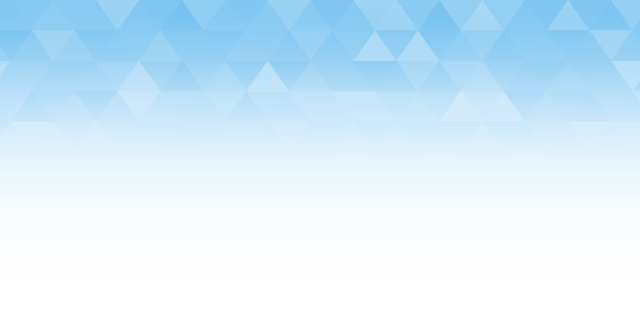
This background is drawn by a Shadertoy shader. Its source:

```glsl
// A pale blue sky that melts into white toward the bottom, its upper half
// covered by a mosaic of translucent triangles. A skewed lattice gives each
// triangle an id; a hash of that id thins or thickens the blue.

float hash(vec3 p) {
    p = fract(p * vec3(0.1031, 0.1137, 0.0973) + 0.37);
    p += dot(p, p.yzx + 33.33);
    return fract((p.x + p.y) * p.z);
}

// Signed tint of the lattice triangle at q: negative is lighter
float triangleTint(vec2 q, float seed) {
    vec2 cell = floor(q);
    vec2 f = q - cell;
    float half_ = step(1.0, f.x + f.y);
    float n = 2.0 * hash(vec3(cell, half_ + seed)) - 1.0;
    float strength = n < 0.0 ? -0.32 : 0.17;
    return strength * n * n * (1.0 - 0.35 * f.y);
}

// x runs rightward and y downward from the top, in canvas heights
vec3 background(vec2 p) {
    // Rows are level; the other two edge directions slant through the skew
    vec2 lattice = vec2((p.x - 0.032) / 0.1341, p.y / 0.0951);
    lattice.x -= 0.5 * lattice.y;

    // Single triangles over fainter ones of twice the size
    float tint = triangleTint(lattice, 3.0)
               + 0.45 * triangleTint(lattice * 0.5, 11.0);
    tint *= 1.0 - smoothstep(0.29, 0.50, p.y);

    // Blue density falls off as a bell curve from the top edge
    float density = exp(-p.y * p.y / 0.16) * (1.02 + tint);
    return 1.0 - vec3(0.48, 0.215, 0.052) * density;
}

void mainImage(out vec4 fragColor, in vec2 fragCoord) {
    // Average a 3 x 3 grid of samples for smooth triangle edges
    vec3 color = vec3(0.0);
    for (int i = 0; i < 9; i++) {
        vec2 offset = (vec2(i % 3, i / 3) - 1.0) / 3.0;
        vec2 p = (fragCoord + offset) / iResolution.y;
        color += background(vec2(p.x, 1.0 - p.y));
    }
    fragColor = vec4(color / 9.0, 1.0);
}
```
